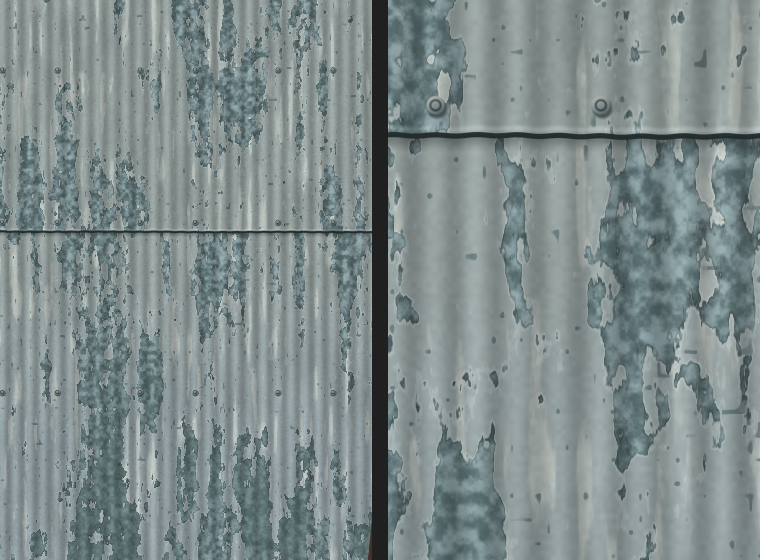
Left, the full canvas; right, a detail of the centre.
Write a Shadertoy shader that draws this texture.

```glsl
const float RIDGES = 27.0;
const float CREST = 0.15;          // crest position within one ridge
const float SEAM_Y = 0.586;
const float SEAM_HALF_WIDTH = 0.0014;
const vec3 BOLT_ROWS = vec3(0.300, 0.604, 0.876);
const vec2 BOLT_RIDGES = vec2(0.0, 4.0);
const float BOLT_PERIOD = 10.0;    // ridges before the bolt spacing repeats
const float BOLT_RADIUS = 0.0055;
const float PEEL_THRESHOLD = 0.86;
const vec3 PAINT_UPPER = vec3(0.565, 0.608, 0.600);
const vec3 PAINT_LOWER = vec3(0.550, 0.600, 0.615);
const vec3 METAL_DARK = vec3(0.295, 0.375, 0.385);
const vec3 METAL_LIGHT = vec3(0.540, 0.625, 0.640);
const vec3 METAL_GREEN = vec3(0.315, 0.400, 0.395);
const vec3 SCUFF = vec3(0.720, 0.745, 0.725);
const vec3 SHADOW = vec3(0.130, 0.165, 0.170);
const vec3 RUST = vec3(0.270, 0.190, 0.150);

float hash(vec2 p) {
    vec3 q = fract(p.xyx * 0.1031);
    q += dot(q, q.yzx + 33.33);
    return fract((q.x + q.y) * q.z);
}

float noise(vec2 p) {
    vec2 i = floor(p), f = fract(p);
    f = f * f * (3.0 - 2.0 * f);
    return mix(mix(hash(i), hash(i + vec2(1, 0)), f.x),
               mix(hash(i + vec2(0, 1)), hash(i + vec2(1, 1)), f.x), f.y);
}

float fbm(vec2 p) {
    float sum = 0.0, weight = 0.5;
    for (int i = 0; i < 4; i++) {
        sum += weight * noise(p);
        p = p * 2.03 + 17.3;
        weight *= 0.5;
    }
    return sum / 0.9375;
}

// Positive where paint has flaked away, in tall ragged strips
float peelField(float x, float y, float seed) {
    float nearSeam = y > SEAM_Y ? smoothstep(0.17, 0.0, y - SEAM_Y)
                                : smoothstep(0.26, 0.03, SEAM_Y - y);
    float nearBase = smoothstep(0.34, 0.0, y);
    float broad = fbm(vec2(x * 0.15, y * 3.5) + seed);
    float column = noise(vec2(x * 1.15, y * 6.0) + seed);
    float ragged = fbm(vec2(x * 3.0, y * 52.0) + seed);
    return 0.5 * column + 0.55 * broad + 0.5 * ragged
         + 0.10 * nearSeam + 0.09 * nearBase - PEEL_THRESHOLD;
}

// Offset from the nearest bolt, in canvas heights
vec2 boltOffset(float x, float y, float pitch) {
    vec2 nearest = vec2(1.0);
    for (int row = 0; row < 3; row++) {
        for (int k = 0; k < 2; k++) {
            float dx = mod(x - CREST - BOLT_RIDGES[k] + 0.5 * BOLT_PERIOD, BOLT_PERIOD);
            vec2 d = vec2((dx - 0.5 * BOLT_PERIOD) * pitch, y - BOLT_ROWS[row]);
            if (dot(d, d) < dot(nearest, nearest)) nearest = d;
        }
    }
    return nearest;
}

void mainImage(out vec4 fragColor, in vec2 fragCoord) {
    vec2 uv = fragCoord / iResolution.xy;
    float pixel = 1.0 / iResolution.y;
    float pitch = iResolution.x / iResolution.y / RIDGES;
    float x = uv.x * RIDGES, y = uv.y;
    float seed = y > SEAM_Y ? 11.0 : 47.0;
    float profile = 0.5 + 0.5 * cos(6.28319 * (x - CREST));

    // Paint with long pale scuffs and small chips
    vec3 color = mix(PAINT_LOWER, PAINT_UPPER, smoothstep(0.1, 0.65, y));
    color += 0.09 * (fbm(vec2(x * 0.9, y * 14.0) + seed) - 0.5);
    float streak = noise(vec2(x * 2.7, y * 13.0) + seed + 80.0);
    float scratch = fbm(vec2(x * 5.0, y * 45.0) + 23.0);
    color = mix(color, SCUFF, 0.75 * smoothstep(0.68, 0.92, streak + 0.4 * (scratch - 0.5)));
    float chips = noise(vec2(x * 4.5, y * 140.0) + 130.0);
    color = mix(color, METAL_DARK, 0.65 * smoothstep(0.89, 0.96, chips));

    // Mottled bare metal behind a dark broken paint lip
    float peel = peelField(x, y, seed);
    float bare = smoothstep(0.0, 0.025, peel);
    float mottle = fbm(vec2(x * 3.8, y * 135.0) + 61.0);
    vec3 metal = mix(METAL_DARK, METAL_LIGHT, smoothstep(0.24, 0.76, mottle));
    float green = smoothstep(0.5, 0.1, y) * smoothstep(0.25, 0.65, fbm(vec2(x * 0.2, y * 4.0)));
    metal = mix(metal, METAL_GREEN + 0.12 * (mottle - 0.5), 0.7 * green);
    color = mix(color, metal, 0.9 * bare);
    color *= 1.0 - 0.2 * bare * (1.0 - smoothstep(0.02, 0.06, peel));
    color += 0.05 * smoothstep(-0.04, -0.01, peel) * (1.0 - bare);

    // Corrugation light, varied from ridge to ridge
    float ridgeTone = hash(vec2(floor(x - CREST + 0.5), seed)) - 0.5;
    float side = sin(6.28319 * (x - CREST));
    color *= mix(0.86, 1.07, profile) - 0.035 * side + 0.06 * ridgeTone * profile;
    color += 0.035 * (noise(vec2(x * 8.0, y * 320.0)) - 0.5);

    // Overlapping sheet edge
    float seamY = SEAM_Y + 0.0008 * profile - 0.0012 * uv.x + 0.001 * (noise(vec2(x * 0.6, 3.0)) - 0.5);
    float seam = y - seamY;
    color *= 1.0 - 0.28 * smoothstep(-0.011, 0.0, seam) * step(seam, 0.0);
    color += 0.08 * smoothstep(0.003, 0.0, abs(seam - 0.004));
    color = mix(color, SHADOW, 0.95 * (1.0 - smoothstep(SEAM_HALF_WIDTH - pixel * 0.5,
                                                     SEAM_HALF_WIDTH + pixel, abs(seam))));

    // Washered bolts with a shadow and a lit head
    vec2 bolt = boltOffset(x, y, pitch);
    float r = length(bolt);
    float drop = length(bolt + vec2(-0.001, 0.002));
    color = mix(color, SHADOW, 0.65 * smoothstep(BOLT_RADIUS * 1.3, BOLT_RADIUS * 0.8, drop));
    float light = 0.5 + 0.4 * dot(bolt, vec2(-0.5, 0.85)) / BOLT_RADIUS;
    vec3 head = mix(METAL_DARK, SCUFF, clamp(light, 0.0, 1.0));
    head *= 1.0 - 0.45 * smoothstep(0.0013, 0.0, abs(r - BOLT_RADIUS * 0.55));
    color = mix(color, head, 1.0 - smoothstep(BOLT_RADIUS - pixel, BOLT_RADIUS + pixel, r));

    // Slanted gap at the lower right
    float gap = uv.x - mix(0.989, 1.002, y / 0.09);
    color = mix(color, RUST, smoothstep(-pixel, pixel, gap) * step(y, 0.09));
    fragColor = vec4(clamp(color, 0.0, 1.0), 1.0);
}
```
